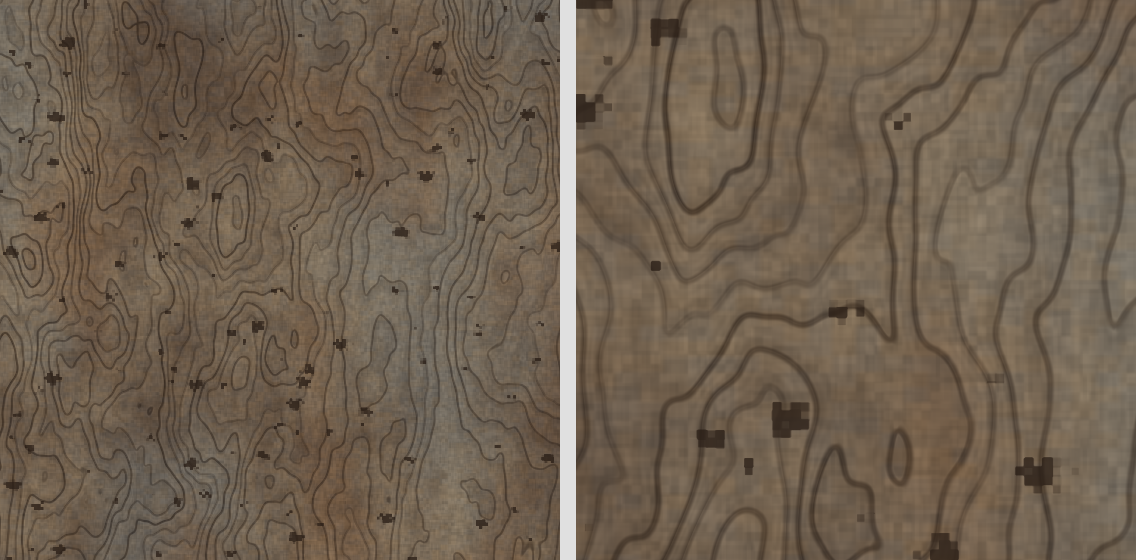
Left: the whole. Right: its middle third, enlarged.
Reproduce this texture procedurally as a three.js fragment shader.

```glsl
// Weathered burl wood: dark contour grain, stained patches, blocky wear and specks.
varying vec2 vUv;

// Colours
const vec3 UMBER = vec3(0.365, 0.300, 0.245);
const vec3 TAN = vec3(0.525, 0.460, 0.375);
const vec3 COOL_GREY = vec3(0.460, 0.448, 0.415);
const vec3 RUST = vec3(0.450, 0.325, 0.225);
const vec3 SPECK = vec3(0.155, 0.110, 0.080);
const vec3 GRAIN_TINT = vec3(0.92, 1.0, 1.05);

// Grain: rings across the canvas, and how far the figure bends them
const float RINGS = 21.0;
const float CALM_FIGURE = 2.2;
const float WILD_FIGURE = 5.6;
const vec2 FIGURE_SCALE = vec2(10.0, 5.2);
const float LINE_INNER = 0.0004;
const float LINE_OUTER = 0.0030;

// Wear
const float BLOCKS = 180.0;
const float SPECK_CELLS = 24.0;
const float SPECK_SHARE = 0.24;

// Rotation and zoom between sine layers
const mat2 TURN = mat2(1.40, 1.28, -1.28, 1.40);

float hash(vec2 p) {
  p = fract(p * vec2(0.1031, 0.1137));
  p += dot(p, p.yx + 33.33);
  return fract((p.x + p.y) * p.x * 17.0);
}

// Layered sines, each bent by its neighbour axis; roughly -0.7 to 0.7
float layeredSines(vec2 p) {
  float sum = 0.0;
  float amplitude = 0.5;
  for (int i = 0; i < 4; i++) {
    p = TURN * p + vec2(1.7, 4.1);
    sum += amplitude * sin(p.x + 1.2 * sin(0.7 * p.y)) * sin(p.y + 1.2 * sin(0.6 * p.x));
    amplitude *= 0.43;
  }
  return sum;
}

// Grid position that rests on cell centres, with softened steps
vec2 softSnap(vec2 g) {
  g -= 0.5;
  return floor(g) + 0.5 + smoothstep(0.3, 0.7, fract(g));
}

// Random squares with softened edges, 0 to 1
float softBlocks(vec2 g) {
  vec2 s = softSnap(g) - 0.5;
  vec2 i = floor(s);
  vec2 f = s - i;
  float low = mix(hash(i), hash(i + vec2(1.0, 0.0)), f.x);
  float high = mix(hash(i + vec2(0.0, 1.0)), hash(i + 1.0), f.x);
  return mix(low, high, f.y);
}

// Height field whose whole-number contours are the grain lines
float grainHeight(vec2 p) {
  float wildness = smoothstep(-0.35, 0.25, layeredSines(p * vec2(2.1, 1.1) + 7.3));
  float figure = layeredSines(p * FIGURE_SCALE + 2.0);
  float sway = layeredSines(p * vec2(3.2, 2.4) + 11.0);
  return RINGS * p.x + mix(CALM_FIGURE, WILD_FIGURE, wildness) * figure + 4.0 * sway + 40.0;
}

// Cellular specks, with distances taken on the block grid
float specks(vec2 p) {
  vec2 q = softSnap(p * BLOCKS) / BLOCKS * SPECK_CELLS;
  vec2 cell = floor(p * SPECK_CELLS);
  float ragged = softBlocks(p * BLOCKS + 300.0);
  float cover = 0.0;
  for (int y = -1; y <= 1; y++) {
    for (int x = -1; x <= 1; x++) {
      vec2 c = cell + vec2(float(x), float(y)) + 50.0;
      float size = hash(c + 17.0);
      vec2 centre = c - 50.0 + vec2(hash(c + 31.0), hash(c + 59.0));
      float d = length((q - centre) * vec2(0.8, 1.1)) + 0.22 * ragged;
      float radius = mix(0.16, 0.38, size * size);
      float present = step(hash(c), SPECK_SHARE);
      cover = max(cover, present * (1.0 - smoothstep(radius - 0.06, radius + 0.04, d)));
    }
  }
  return cover;
}

void main() {
  vec2 p = vUv;

  // Broad stains
  float tone = 0.5 + 0.85 * layeredSines(p * vec2(4.5, 2.3) + 5.0);
  tone += 0.35 * layeredSines(p * vec2(19.0, 13.0));
  float cool = smoothstep(-0.05, 0.5, layeredSines(p * vec2(3.4, 2.2) + 21.0));
  float warm = smoothstep(0.0, 0.5, layeredSines(p * vec2(5.5, 3.1) + 34.0));
  vec3 colour = mix(UMBER, TAN, clamp(tone, 0.0, 1.0));
  colour = mix(colour, COOL_GREY, 0.6 * cool);
  colour = mix(colour, RUST, 0.4 * warm);

  // Grain lines of even width, each with a soft shadow on one side
  float e = 0.0008;
  float h = grainHeight(p);
  vec2 slope = vec2(grainHeight(p + vec2(e, 0.0)), grainHeight(p + vec2(0.0, e))) - h;
  float steepness = max(length(slope) / e, 9.0);
  float phase = fract(h);
  float lineDistance = min(phase, 1.0 - phase) / steepness;
  float strength = mix(0.16, 0.42, hash(vec2(floor(h + 0.5), 9.0)));
  float line = strength * (1.0 - smoothstep(LINE_INNER, LINE_OUTER, lineDistance));
  float shadow = 0.17 * pow(phase, 4.0) * (1.0 - smoothstep(0.92, 1.0, phase));
  float fineRings = 0.018 * sin(18.85 * h);
  colour *= 1.0 - (line + shadow + fineRings) * GRAIN_TINT;

  // Blocky wear and fine fibres
  float wear = 0.10 * (softBlocks(p * BLOCKS) - 0.5) + 0.07 * (softBlocks(p * BLOCKS * 0.5 + 90.0) - 0.5);
  float fibres = 0.07 * (softBlocks(p * vec2(400.0, 70.0)) - 0.5) + 0.06 * (softBlocks(p * vec2(60.0, 380.0) + 40.0) - 0.5);
  colour *= 1.0 + wear + fibres;
  float tint = softBlocks(p * vec2(70.0, 110.0) + 150.0) - 0.5;
  colour += 0.022 * tint * vec3(1.0, 0.1, -1.0);

  colour = mix(colour, SPECK, 0.75 * specks(p));
  gl_FragColor = vec4(colour, 1.0);
}
```
